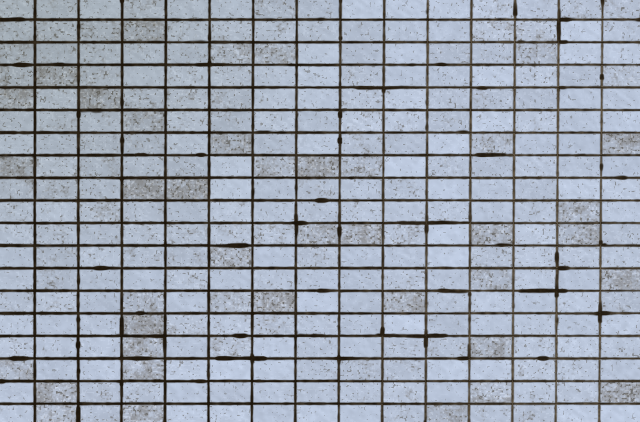
This texture is drawn by a WebGL 2 fragment shader. Its source:

```glsl
#version 300 es
precision highp float;
// Wall of small glazed tiles in a straight grid with dark, uneven grout.
// Each tile is a rounded box; hashed wear per tile drives layered noise
// for stains and pits, while the grout thins and pales to the right.

#define TILE_COUNT vec2(14.66, 18.68)
#define GRID_SHIFT vec2(0.20, 0.19)
#define LEAN 0.08
#define GROUT_HALF 0.0025
#define CORNER 0.0022
#define WEAR 1.0
#define GLAZE vec3(0.735, 0.785, 0.870)
#define STAIN vec3(0.530, 0.535, 0.550)
#define PIT vec3(0.370, 0.365, 0.350)
#define GROUT_DARK vec3(0.120, 0.090, 0.050)
#define GROUT_PALE vec3(0.350, 0.310, 0.250)

uniform vec2 u_resolution;
out vec4 fragColor;

float hash(vec2 p) {
  return fract(sin(dot(p, vec2(127.1, 311.7))) * 43758.5453);
}

float noise(vec2 p) {
  vec2 i = floor(p), f = fract(p);
  f = f * f * (3.0 - 2.0 * f);
  return mix(mix(hash(i), hash(i + vec2(1, 0)), f.x),
             mix(hash(i + vec2(0, 1)), hash(i + vec2(1, 1)), f.x), f.y);
}

float fbm(vec2 p) {
  float sum = 0.0, amplitude = 0.53;
  for (int i = 0; i < 4; i++) {
    sum += amplitude * noise(p);
    p = mat2(1.6, 1.2, -1.2, 1.6) * p + 7.3;
    amplitude *= 0.5;
  }
  return sum;
}

float roundedBox(vec2 p, vec2 halfSize, float radius) {
  vec2 q = abs(p) - halfSize + radius;
  return length(max(q, 0.0)) + min(max(q.x, q.y), 0.0) - radius;
}

// Stained and pitted glaze; wear runs from 0 (clean) to 1 (rough).
vec3 tileColor(vec2 p, vec2 id, float wear, float age) {
  vec2 q = p + 3.0 * vec2(hash(id + 3.1), hash(id + 8.7));
  float patches = fbm(q * 48.0);
  float streaks = noise(mat2(0.8, 0.6, -0.6, 0.8) * q * vec2(75.0, 110.0));
  float grains = 0.6 * noise(q * 190.0) + 0.4 * noise(q * 310.0 + 5.0);

  vec3 color = GLAZE * (0.96 + 0.07 * hash(id + 1.7));
  color *= 0.96 + 0.08 * streaks;
  float stain = smoothstep(0.72 - 0.55 * wear, 1.0 - 0.35 * wear,
                           0.55 * patches + 0.45 * grains);
  color = mix(color, STAIN, stain * (0.45 + 0.45 * wear));
  color = mix(color, STAIN * 1.12, 0.30 * wear);
  float pits = smoothstep(0.70 - 0.10 * wear, 0.90 - 0.10 * wear, grains);
  color = mix(color, PIT, pits * (0.25 + 0.45 * wear));
  color += 0.09 * wear * smoothstep(0.60, 0.85, noise(q * 230.0 + 19.0));

  // Warm grime gathers toward the older side.
  return color * mix(vec3(1.0), vec3(0.89, 0.89, 0.85), age);
}

void main() {
  vec2 uv = gl_FragCoord.xy / u_resolution;
  vec2 p = gl_FragCoord.xy / u_resolution.y;
  float pixel = 1.0 / u_resolution.y;
  vec2 pitch = vec2(u_resolution.x / u_resolution.y, 1.0) / TILE_COUNT;

  // Grid with a slight lean toward the lower right
  vec2 grid = uv * TILE_COUNT + GRID_SHIFT;
  grid.x += LEAN * uv.x * (1.0 - uv.y);
  vec2 id = floor(grid);
  vec2 local = (fract(grid) - 0.5) * pitch;
  local += 0.0008 * (vec2(hash(id + 4.4), hash(id + 9.2)) - 0.5);

  // Tile edge, wobbling, with occasional chipped gaps
  float chips = smoothstep(0.76, 0.94, noise(p * vec2(21.0, 33.0) + 40.0));
  float gap = GROUT_HALF * mix(1.15, 0.85, uv.x);
  gap += 0.0012 * (noise(p * 90.0) - 0.5) + 0.0024 * chips;
  float edge = roundedBox(local, 0.5 * pitch - gap, CORNER);
  float cover = 1.0 - smoothstep(-0.8 * pixel, 0.8 * pixel, edge);

  // Wear: most tiles are light, a few are rough
  float chance = hash(id + 0.5);
  float wear = 0.12 + 0.32 * hash(id + 6.3) + 0.50 * smoothstep(0.70, 0.95, chance);
  float age = smoothstep(0.75, 0.0, length((uv - vec2(0.0, 1.0)) * vec2(1.0, 0.8)));
  wear = clamp(WEAR * (wear + 0.18 * age), 0.0, 1.0);
  vec3 tile = tileColor(p, id, wear, age);
  float rim = smoothstep(-0.0035, 0.0, edge);
  tile *= 1.0 - 0.20 * rim * (0.5 + noise(p * 120.0));

  // Grout: vertical joints pale to the right, horizontal ones stay darker
  vec2 toJoint = 0.5 * pitch - abs(local);
  float vertical = step(toJoint.x, toJoint.y);
  float pale = smoothstep(0.25, 0.95, uv.x) * mix(0.45, 1.0, vertical);
  pale = clamp(pale + 0.6 * (noise(p * 70.0 + 12.0) - 0.4), 0.0, 1.0);
  vec3 grout = mix(GROUT_DARK, GROUT_PALE, pale * (1.0 - 0.8 * chips));
  grout *= 0.85 + 0.3 * noise(p * 210.0);

  fragColor = vec4(mix(grout, tile, cover), 1.0);
}
```
